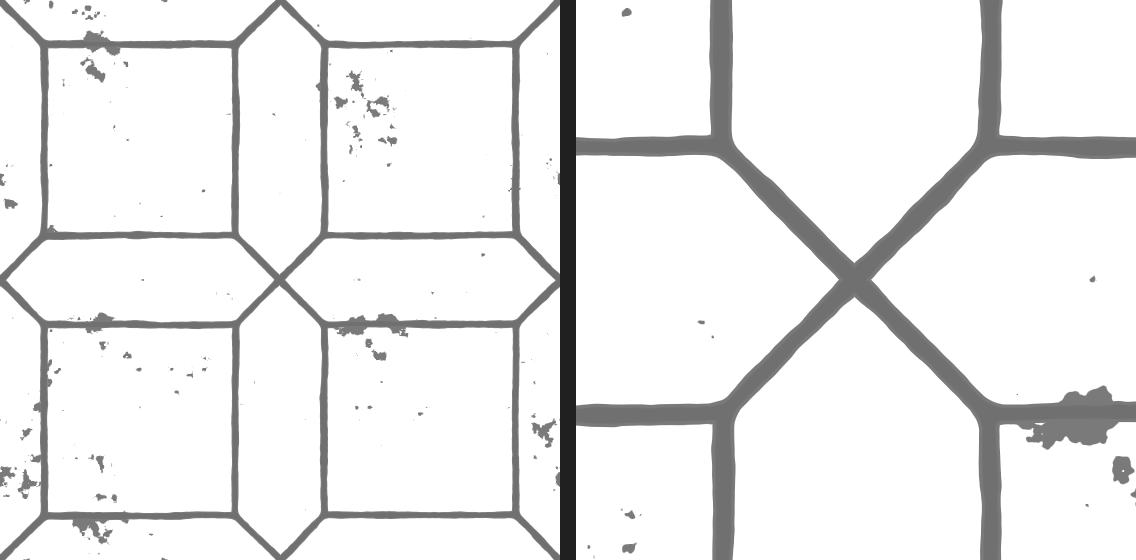
Left: the whole. Right: its middle third, enlarged.
This texture map is drawn by a Shadertoy shader. Its source:

```glsl
// Grout mask for a tiled floor: two by two square tiles framed by long hexagons.
// Joints are distances to segments in a folded cell, bent and roughened by
// wrapping noise; worn patches add chips, most of them close to the joints.

float hash(vec2 p, float seed) {
    uvec3 h = uvec3(p, seed) * uvec3(1597u, 3812u, 2741u);
    uint n = h.x ^ (h.y * 31u) ^ (h.z * 977u);
    n = (n ^ (n >> 15)) * 73244475u;
    n = (n ^ (n >> 13)) * 73244475u;
    n ^= n >> 16;
    return float(n & 65535u) / 65535.0;
}

// Value noise with a whole number of cells across the canvas, so it wraps
float noise(vec2 uv, float cells, float seed) {
    vec2 p = uv * cells;
    vec2 i = floor(p), f = p - i;
    f = f * f * (3.0 - 2.0 * f);
    vec2 a = mod(i, cells), b = mod(i + 1.0, cells);
    return mix(mix(hash(a, seed), hash(vec2(b.x, a.y), seed), f.x),
               mix(hash(vec2(a.x, b.y), seed), hash(b, seed), f.x), f.y);
}

float fbm(vec2 uv, float cells, float seed, int octaves) {
    float sum = 0.0, total = 0.0, weight = 1.0;
    for (int k = 0; k < octaves; k++) {
        sum += weight * noise(uv, cells, seed + float(k));
        total += weight;
        weight *= 0.5;
        cells *= 2.0;
    }
    return sum / total;
}

float smoothMin(float a, float b, float k) {
    float h = max(k - abs(a - b), 0.0) / k;
    return min(a, b) - 0.25 * k * h * h;
}

// Distance to the centre line of the joints, in canvas units
float jointDistance(vec2 uv) {
    const float halfSide = 0.341;
    vec2 p = abs(fract(uv * 2.0) - 0.5);
    p = vec2(max(p.x, p.y), min(p.x, p.y));
    float side = length(vec2(p.x - halfSide, max(p.y - halfSide, 0.0)));
    float along = max(0.5 * (p.x + p.y), halfSide);
    float diagonal = length(p - along);
    return 0.5 * smoothMin(side, diagonal, 0.012);
}

void mainImage(out vec4 fragColor, in vec2 fragCoord) {
    vec2 uv = fragCoord / iResolution.xy;
    float pixel = 1.0 / min(iResolution.x, iResolution.y);

    // Joints with a slight bend and uneven edges
    vec2 bend = vec2(noise(uv, 14.0, 1.0), noise(uv, 14.0, 2.0)) - 0.5;
    float joint = jointDistance(uv + 0.003 * bend) - 0.0064;
    joint -= 0.0022 * (noise(uv, 28.0, 3.0) - 0.5);
    joint -= 0.0016 * (fbm(uv, 90.0, 4.0, 2) - 0.5);

    // Chips in worn patches, spreading out from the joints
    float wear = smoothstep(0.55, 0.8, fbm(uv, 6.0, 11.0, 2));
    float nearJoint = exp(-max(joint, 0.0) / 0.009);
    float limit = mix(0.87, 0.67, wear) - 0.22 * wear * nearJoint;
    float chip = fbm(uv, 44.0, 21.0, 4) - limit;

    // Coverage with smoothed edges
    float jointCover = clamp(0.5 - joint / pixel, 0.0, 1.0);
    float chipCover = clamp(0.5 + chip / max(fwidth(chip), 0.001), 0.0, 1.0);
    float cover = max(jointCover, chipCover);

    // Dark core with a slightly lighter rim
    float grout = mix(0.44, 0.48, smoothstep(-0.0026, -0.0014, joint));
    fragColor = vec4(vec3(mix(1.0, grout, cover)), 1.0);
}
```
